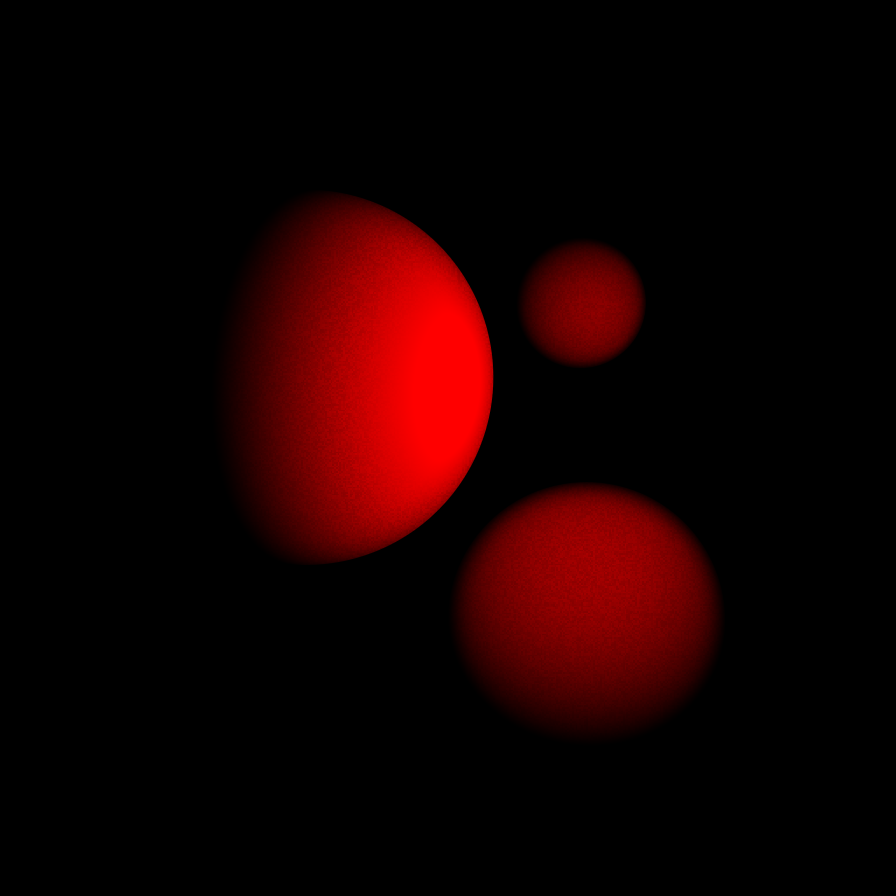
A Shadertoy shader for this background:

```glsl
// Three red spheres in black space, each lit from its own direction.
// Surface normals come from circle distances; diffuse light is dimmed
// toward the silhouette and textured with a fine hashed grain.

#define LIGHT_COLOR vec3(1.0, 0.0, 0.0)
#define DIFFUSE_POWER 1.2
#define RIM_WIDTH 0.6
#define GRAIN_AMOUNT 0.16
#define GRAIN_CELLS 512.0

// Sine-free hash, 0 to 1
float hash(vec2 cell) {
    vec3 q = fract(cell.xyx * 0.1031);
    q += dot(q, q.yzx + 33.33);
    return fract((q.x + q.y) * q.z);
}

// Brightness of a diffuse sphere; rim is the share of light left at its edge
float litSphere(vec2 p, vec2 center, float radius, vec3 light, float gain, float rim) {
    vec2 offset = (p - center) / radius;
    float dist = length(offset);
    float depth = sqrt(max(1.0 - dist * dist, 0.0));
    float diffuse = max(dot(vec3(offset, depth), normalize(light)), 0.0);
    float limb = mix(rim, 1.0, smoothstep(0.0, RIM_WIDTH, depth));
    float coverage = clamp((1.0 - dist) * radius * iResolution.y + 0.5, 0.0, 1.0);
    return gain * pow(diffuse, DIFFUSE_POWER) * limb * coverage;
}

void mainImage(out vec4 fragColor, in vec2 fragCoord) {
    // Canvas units, centered on wide or tall canvases
    vec2 p = (fragCoord - 0.5 * iResolution.xy) / iResolution.y + 0.5;

    // Large side-lit sphere, small frontal one, soft lower one
    float glow = litSphere(p, vec2(0.341, 0.579), 0.2096, vec3(0.86, -0.06, 0.50), 1.12, 0.72);
    glow += litSphere(p, vec2(0.6475, 0.6625), 0.0735, vec3(0.22, -0.15, 0.95), 0.53, 0.35);
    glow += litSphere(p, vec2(0.6545, 0.307), 0.155, vec3(0.06, 0.43, 0.90), 0.62, 0.20);

    // Fine surface grain, fading out in the brightest area
    float grain = hash(floor(p * GRAIN_CELLS)) - 0.5;
    glow *= 1.0 + GRAIN_AMOUNT * grain * (1.0 - smoothstep(0.6, 1.0, glow));

    fragColor = vec4(LIGHT_COLOR * clamp(glow, 0.0, 1.0), 1.0);
}
```
